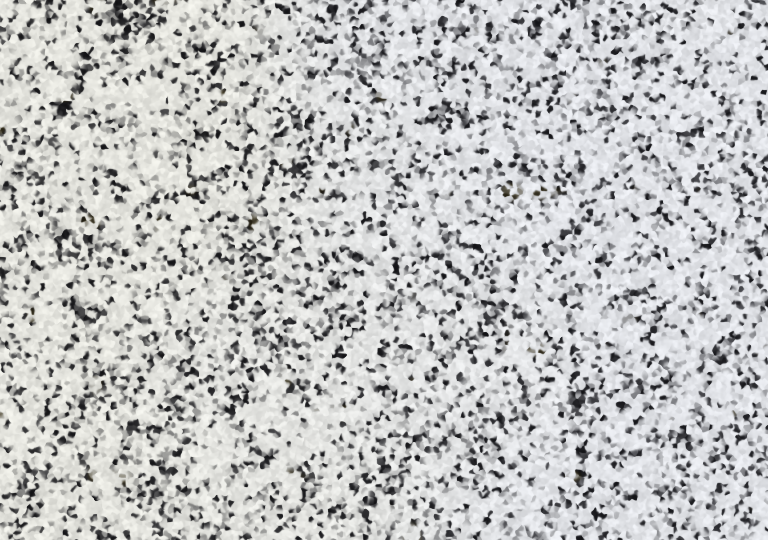
A WebGL 2 fragment shader for this texture:

```glsl
#version 300 es
precision highp float;
// Polished pale granite: softly blended Voronoi grains of white feldspar,
// grey quartz and black mica. Layered value noise gathers the dark grains
// into small clusters, and a slow warm-to-cool drift tints the slab.

uniform vec2 u_resolution;
out vec4 fragColor;

vec3 hash3(vec2 p) {
    vec3 q = fract(p.xyx * vec3(0.1031, 0.1030, 0.0973));
    q += dot(q, q.yxz + 33.33);
    return fract((q.xxy + q.yzz) * q.zyx);
}

float valueNoise(vec2 p) {
    vec2 cell = floor(p), f = fract(p);
    f = f * f * (3.0 - 2.0 * f);
    float low = mix(hash3(cell).x, hash3(cell + vec2(1, 0)).x, f.x);
    float high = mix(hash3(cell + vec2(0, 1)).x, hash3(cell + vec2(1, 1)).x, f.x);
    return mix(low, high, f.y);
}

// Local share of dark grains at a point in grain units
float micaDensity(vec2 p) {
    float cluster = 0.75 * valueNoise(p * 0.36 + 31.0) + 0.25 * valueNoise(p * 0.13 + 7.0);
    return clamp(0.13 + 0.48 * (cluster - 0.5), 0.03, 0.4);
}

// Brightness of one grain, chosen by its mineral
float grainTone(vec2 site, vec3 rnd) {
    float mica = micaDensity(site);
    float quartz = mica + 0.06 + 0.45 * mica;
    if (rnd.z < mica) return mix(0.08, 0.32, rnd.x * rnd.x);
    if (rnd.z < quartz) return mix(0.48, 0.76, rnd.y);
    return mix(0.835, 0.955, fract(rnd.x * 7.0 + rnd.y * 3.0));
}

// Voronoi grains blended by distance, so that their borders stay soft
float grains(vec2 p) {
    vec2 base = floor(p);
    float total = 0.0, weightSum = 0.0;
    for (int y = -1; y <= 1; y++) {
        for (int x = -1; x <= 1; x++) {
            vec2 cell = base + vec2(x, y);
            vec3 rnd = hash3(cell + 101.0);
            vec2 site = cell + 0.05 + 0.9 * rnd.xy;
            vec2 offset = p - site;
            float weight = exp(-6.0 * dot(offset, offset));
            total += weight * grainTone(site, hash3(cell + 377.0));
            weightSum += weight;
        }
    }
    return total / weightSum;
}

void main() {
    vec2 uv = gl_FragCoord.xy / u_resolution.y;

    // Ragged grain outlines
    vec2 p = uv * 122.0;
    vec2 warp = vec2(valueNoise(p * 1.1 + 13.0), valueNoise(p * 1.1 + 59.0)) - 0.5;
    float tone = grains(p + 0.7 * warp);

    // Faint mottling of the polished surface
    tone += 0.04 * (valueNoise(uv * 190.0 + 83.0) - 0.5);

    // Warm left side, cool right side, with slow irregular drift
    float drift = gl_FragCoord.x / u_resolution.x + 0.4 * (valueNoise(uv * 3.0 + 5.0) - 0.5);
    vec3 tint = mix(vec3(1.0, 1.0, 0.972), vec3(0.987, 0.996, 1.016), smoothstep(0.1, 0.85, drift));

    // Dark grains lean faintly blue, with rare rusty stains
    float dark = 1.0 - smoothstep(0.3, 0.85, tone);
    float rust = smoothstep(0.88, 0.98, valueNoise(uv * 17.0 + 43.0));
    vec3 colour = tone * tint + dark * mix(vec3(0.0, 0.0, 0.012), vec3(0.06, 0.04, -0.02), rust);
    fragColor = vec4(clamp(colour, 0.0, 1.0), 1.0);
}
```
